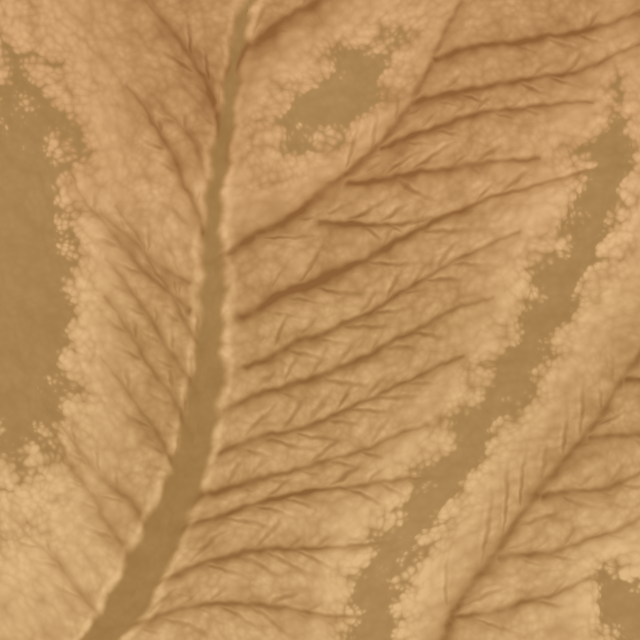
Reproduce this texture procedurally as a WebGL 2 fragment shader.

```glsl
#version 300 es
precision highp float;
// Dry river basin seen from above: a sandy trunk channel, feathered gullies
// and smooth valley floors. Gullies are bent strokes with slanted twigs,
// warped by layered sines; cellular noise adds the eroded grain and relief.
#define WOBBLE 0.0065
#define TWIG_RATE 20.0
#define TWIG_DEPTH 0.6
#define VEIN_DEPTH 0.52
#define GRAIN_DEPTH 0.25
#define RELIEF 0.25
#define BASE_TONE 0.56
#define DARK_SAND vec3(0.555, 0.39, 0.215)
#define MID_SAND vec3(0.715, 0.555, 0.355)
#define LIGHT_SAND vec3(0.87, 0.715, 0.51)
#define VALLEY_SAND vec3(0.65, 0.505, 0.31)

uniform vec2 u_resolution;
out vec4 fragColor;

float hash(float n) { return fract(sin(n * 12.9898) * 43758.5); }
vec2 hash2(vec2 c) {
  return fract(sin(vec2(dot(c, vec2(127.1, 311.7)), dot(c, vec2(269.5, 183.3)))) * 43758.5);
}

// Layered sines, turned and fed back at every octave.
vec2 wobble(vec2 p) {
  vec2 sum = vec2(0.0);
  float freq = 14.0, amp = 1.0;
  for (int i = 0; i < 6; i++) {
    sum += amp * sin(freq * p.yx + 1.3 * sum.yx + float(i) * vec2(2.1, 3.7));
    p = mat2(0.8, 0.6, -0.6, 0.8) * p;
    freq *= 1.9;
    amp *= 0.58;
  }
  return sum;
}

// Distance to the nearest cell point.
float cellular(vec2 p) {
  vec2 cell = floor(p), f = fract(p);
  float nearest = 2.0;
  for (int y = -1; y <= 1; y++)
    for (int x = -1; x <= 1; x++) {
      vec2 o = vec2(x, y);
      vec2 r = o + hash2(cell + o) - f;
      nearest = min(nearest, dot(r, r));
    }
  return sqrt(nearest);
}

float trunkX(float y) {
  float sway = sin(5.7 * (0.67 - y)) * (1.0 - smoothstep(0.6, 1.0, y));
  return 0.225 + 0.165 * y + 0.03 * sway - 0.05 * exp(-14.0 * y);
}
vec2 onTrunk(float y) { return vec2(trunkX(y), y); }

// Bent, tapering stroke from a to b: sharp rill, soft bed, slanted twigs.
float feather(vec2 p, vec2 a, vec2 b, float bend, float width, float reach) {
  float len = distance(a, b);
  vec2 dir = (b - a) / len, q = p - a;
  float t = dot(q, dir) / len, tc = clamp(t, 0.0, 1.0);
  float d = dot(q, vec2(-dir.y, dir.x)) - 4.0 * bend * tc * (1.0 - tc);
  float over = (t - tc) * len, w = width * (1.0 - 0.5 * tc);
  float far = (d * d + over * over) / (w * w);
  float stem = 0.3 * exp(-5.0 * far) + 0.5 * exp(-far) + 0.28 * exp(-0.12 * far);
  float u = (t * len - 1.6 * abs(d)) * TWIG_RATE + 0.5 * step(0.0, d);
  float id = hash(floor(u) + 17.0 * step(0.0, d) + 91.0 * a.y + 37.0 * a.x);
  float f = fract(u) - 0.5 + 0.4 * (id - 0.5);
  float span = reach * (0.2 + 1.1 * id) * (1.0 - 0.5 * tc);
  float twig = exp(-28.0 * f * f) * (1.0 - smoothstep(0.1 * span, span, abs(d)));
  twig *= smoothstep(0.0, 0.15, t) * (1.0 - smoothstep(0.7, 1.0, t));
  return max(stem * (1.0 - 0.45 * tc), TWIG_DEPTH * twig);
}

// All gullies: ribs of the trunk, the great branch, the corner channel.
float gullies(vec2 p) {
  float v = 0.0;
  for (int i = 0; i < 11; i++) {
    float k = float(i), r = hash(k + 3.0), s = hash(k + 40.0);
    vec2 left = onTrunk(0.04 + 0.064 * k + 0.03 * s) - vec2(0.04 * r, 0.0);
    vec2 climb = vec2(-0.09 - 0.12 * r, 0.16 + 0.1 * s);
    v = max(v, (0.7 + 0.3 * s) * feather(p, left, left + climb, 0.03 * (r - 0.5), 0.01, 0.05));
    if (i < 8) {
      vec2 right = onTrunk(0.01 + 0.066 * k + 0.03 * r) + vec2(0.1 * s * s, 0.0);
      vec2 tip = vec2(0.5 + 0.045 * k + 0.14 * r, right.y + 0.02 + 0.027 * k + 0.04 * s);
      float bend = 0.006 + 0.035 * (r - 0.3);
      v = max(v, (0.7 + 0.3 * r) * feather(p, right, tip, bend, 0.009 + 0.006 * r, 0.07));
    }
    if (i < 5) {
      vec2 fork = vec2(0.5 + 0.045 * k, 0.655 + 0.062 * k);
      vec2 run = vec2(0.18 + 0.05 * k + 0.1 * s, 0.005 + 0.03 * k);
      v = max(v, 0.9 * feather(p, fork, fork + run, 0.04 * (r - 0.6), 0.011, 0.06));
      vec2 spur = vec2(0.72 + 0.065 * k, 0.03 + 0.095 * k);
      v = max(v, 0.85 * feather(p, spur, spur + vec2(0.22, 0.03 + 0.08 * r), -0.01, 0.011, 0.05));
    }
  }
  v = max(v, feather(p, onTrunk(0.585), vec2(0.73, 0.99), -0.04, 0.017, 0.07));
  v = max(v, feather(p, vec2(0.68, -0.02), vec2(1.03, 0.49), 0.005, 0.018, 0.1));
  v = max(v, feather(p, onTrunk(0.74), vec2(0.235, 1.0), -0.025, 0.015, 0.06));
  return max(v, feather(p, onTrunk(0.89), vec2(0.54, 1.02), 0.01, 0.017, 0.05));
}

// Flat valley floors, positive inside.
float valleys(vec2 p) {
  float east = 0.03 - 0.75 * abs(p.x - 0.57 - 0.39 * smoothstep(-0.02, 0.75, p.y));
  east -= 0.3 * max(p.y - 0.74, 0.0);
  float west = 0.07 - length((p - vec2(0.03, 0.57)) * vec2(0.75, 0.22));
  vec2 q = mat2(0.7, -0.7, 0.7, 0.7) * (p - vec2(0.52, 0.86));
  float north = 0.045 - length(q * vec2(0.36, 1.0));
  float corner = 0.05 - distance(p, vec2(0.98, 0.05));
  return max(max(east, west), max(north, corner));
}

void main() {
  vec2 uv = gl_FragCoord.xy / u_resolution;
  vec2 sway = wobble(uv), drift = wobble(0.45 * uv + 0.3);
  vec2 p = uv + WOBBLE * sway;

  // Grain is drawn out along the slope on each side of the trunk.
  float side = sign(uv.x - trunkX(uv.y));
  vec2 along = normalize(vec2(side, side > 0.0 ? 0.5 : 1.3));
  vec2 g = vec2(dot(p, along) * 0.6, dot(p, vec2(-along.y, along.x)));
  float lobes = 0.45 - cellular(g * 28.0);
  float speckle = 0.45 - cellular(p * 85.0 + 9.0);
  float grain = lobes + 0.45 - cellular(g * 56.0 + 5.0) + 0.8 * speckle;

  // Gullies fade in and out along their run.
  float vein = gullies(p);
  float lit = gullies(p + vec2(0.005, -0.006)) - vein;
  float strength = 1.0 + 0.1 * drift.y + 0.5 * speckle;
  float floorDist = valleys(uv + 0.011 * drift + 0.006 * sway) - 0.04 * lobes - 0.02 * speckle;
  float valley = smoothstep(-0.008, 0.009, floorDist);
  float tone = BASE_TONE + GRAIN_DEPTH * grain + strength * (RELIEF * lit - VEIN_DEPTH * vein);
  tone += 0.17 * exp(-pow((floorDist + 0.03) / 0.028, 2.0));
  tone += 0.2 * (1.0 - smoothstep(0.0, 0.55, uv.y)) + 0.07 * drift.x + 0.02 * sway.x;

  // Trunk with pale banks; it thins out towards the top.
  float width = mix(0.031, 0.008, smoothstep(0.0, 0.9, uv.y));
  float bank = 0.93 * abs(uv.x - trunkX(uv.y) + 0.003 * sway.x) - width + 0.012 * lobes;
  float trunk = 1.0 - smoothstep(-0.006, 0.005, bank);
  tone += 0.2 * exp(-pow((bank - 0.009) / 0.006, 2.0));

  tone = clamp(tone, 0.0, 1.0);
  vec3 color = mix(DARK_SAND, MID_SAND, min(2.0 * tone, 1.0));
  color = mix(color, LIGHT_SAND, max(2.0 * tone - 1.0, 0.0));
  color += vec3(0.012, -0.01, -0.002) * smoothstep(0.3, 0.9, uv.y);
  vec3 flatSand = VALLEY_SAND + 0.015 * grain + 0.008 * drift.y;
  color = mix(color, flatSand, 0.85 * valley);
  color = mix(color, flatSand - 0.025, 0.9 * trunk);
  fragColor = vec4(color, 1.0);
}
```
